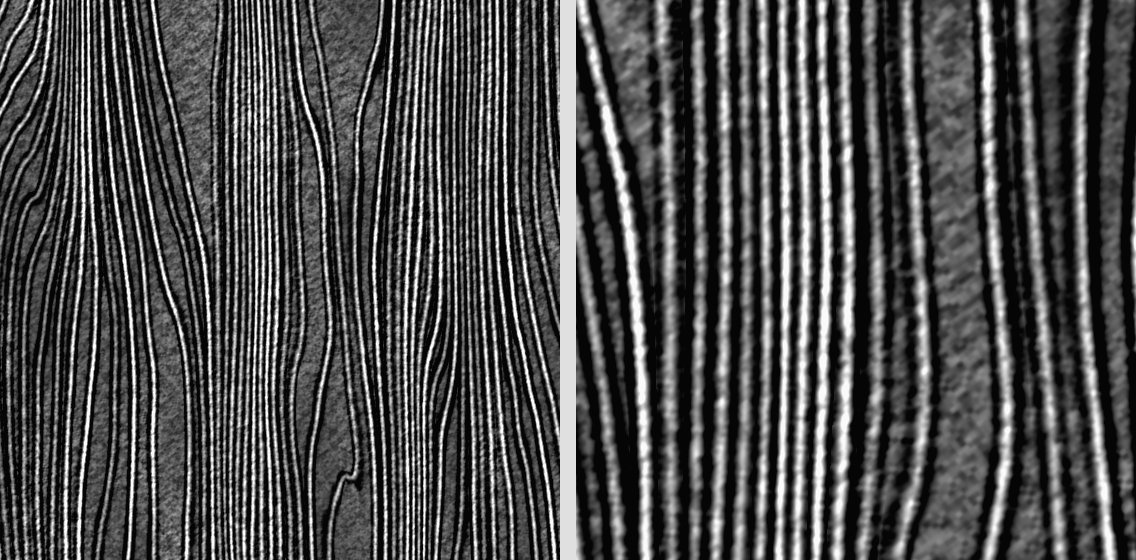
Left: the whole. Right: its middle third, enlarged.
This texture map is drawn by a WebGL 2 fragment shader. Its source:

```glsl
#version 300 es
precision highp float;

uniform vec2 u_resolution;
out vec4 fragColor;

// Line layout, in canvas units
const float LINE_COUNT = 46.0;
const float CALM_PERIOD = 0.32;
const float CALM_CENTRE = 0.30;
const float CALM_DEPTH = 0.45;
const float DRIFT = 6.5;
const float RIPPLE = 2.4;
const float FOLD = 4.2;
const float WOBBLE = 0.16;
const vec2 DRIFT_SCALE = vec2(4.3, 0.9);
const vec2 RIPPLE_SCALE = vec2(13.0, 1.7);
const vec2 FOLD_SCALE = vec2(10.0, 3.2);
const vec2 WOBBLE_SCALE = vec2(40.0, 9.0);

// Line profile
const float RIDGE_WIDTH = 0.0031;
const float GROOVE_OFFSET = 0.0070;
const float GROOVE_WIDTH = 0.0036;

// Tones
const float BASE_TONE = 0.34;
const float RIDGE_TONE = 0.78;
const float GROOVE_TONE = 0.54;
const float GRAIN_TONE = 0.46;
const float DARKEST = 0.02;
const float BRIGHTEST = 0.98;

const float TAU = 6.28319;

float hash(vec2 p) {
    return fract(sin(dot(p, vec2(127.1, 311.7))) * 43758.5);
}

float noise(vec2 p) {
    vec2 cell = floor(p);
    vec2 f = fract(p);
    f = f * f * f * (f * (f * 6.0 - 15.0) + 10.0);
    float low = mix(hash(cell), hash(cell + vec2(1, 0)), f.x);
    float high = mix(hash(cell + vec2(0, 1)), hash(cell + vec2(1, 1)), f.x);
    return mix(low, high, f.y);
}

float bell(float x, float width) {
    float t = x / width;
    return exp(-t * t);
}

// Growth field: each whole step is one vertical fibre
float growth(vec2 p) {
    float calm = CALM_DEPTH * CALM_PERIOD / TAU
               * sin(TAU * (p.x - CALM_CENTRE) / CALM_PERIOD);
    float folded = bell(p.x - 0.51, 0.10) + 0.8 * bell(p.x - 0.77, 0.05);
    vec2 leaning = p + vec2(0.05 * p.y, 0.6 * p.x);
    return LINE_COUNT * (p.x - calm)
         + DRIFT * noise(leaning * DRIFT_SCALE + 3.7)
         + RIPPLE * noise(leaning * RIPPLE_SCALE + 17.3)
         + FOLD * folded * noise(leaning * FOLD_SCALE + 41.9)
         + WOBBLE * noise(p * WOBBLE_SCALE + 8.1);
}

// Fine slanted speckle, centred on zero
float speckle(vec2 p) {
    vec2 slanted = mat2(0.8, -0.6, 0.6, 0.8) * p;
    float coarse = noise(slanted * vec2(110.0, 190.0));
    float fine = noise(slanted * vec2(260.0, 310.0) + 53.0);
    return 0.55 * coarse + 0.45 * fine - 0.5;
}

void main() {
    vec2 uv = gl_FragCoord.xy / u_resolution;

    // Distance to the nearest fibre, from the field and its slope
    const float STEP = 0.0012;
    float field = growth(uv);
    vec2 slope = vec2(growth(uv + vec2(STEP, 0)) - growth(uv - vec2(STEP, 0)),
                      growth(uv + vec2(0, STEP)) - growth(uv - vec2(0, STEP)))
               / (2.0 * STEP);
    float spacing = 1.0 / max(length(slope), 2.0);
    float offset = (fract(field) - 0.5) * spacing;
    float squeeze = min(1.0, spacing / (2.0 * GROOVE_OFFSET));

    // Strength differs from fibre to fibre and fades along its length
    float id = floor(field);
    float fade = noise(vec2(id * 7.3, uv.y * 4.0 + id));
    float ridgeStrength = mix(0.25, 1.0, hash(vec2(id, 2.0))) * mix(0.6, 1.25, fade);
    float side = offset < 0.0 ? 5.0 : 9.0;
    float grooveStrength = mix(0.55, 1.15, hash(vec2(id, side)));

    // Bright ridge between two dark grooves
    float ridge = ridgeStrength * bell(offset, RIDGE_WIDTH * squeeze);
    float groove = grooveStrength
                 * bell(abs(offset) - GROOVE_OFFSET * squeeze, GROOVE_WIDTH * squeeze);

    // Speckled ground with darker and lighter patches
    float grain = speckle(uv);
    float patches = noise(uv * vec2(16.0, 5.0) + 71.0) - 0.5;
    float tone = BASE_TONE + 0.14 * patches
               + GRAIN_TONE * grain * (1.0 + 0.8 * patches)
               + RIDGE_TONE * ridge * (1.0 + 0.5 * grain)
               - GROOVE_TONE * groove;

    fragColor = vec4(vec3(clamp(tone, DARKEST, BRIGHTEST)), 1.0);
}
```
